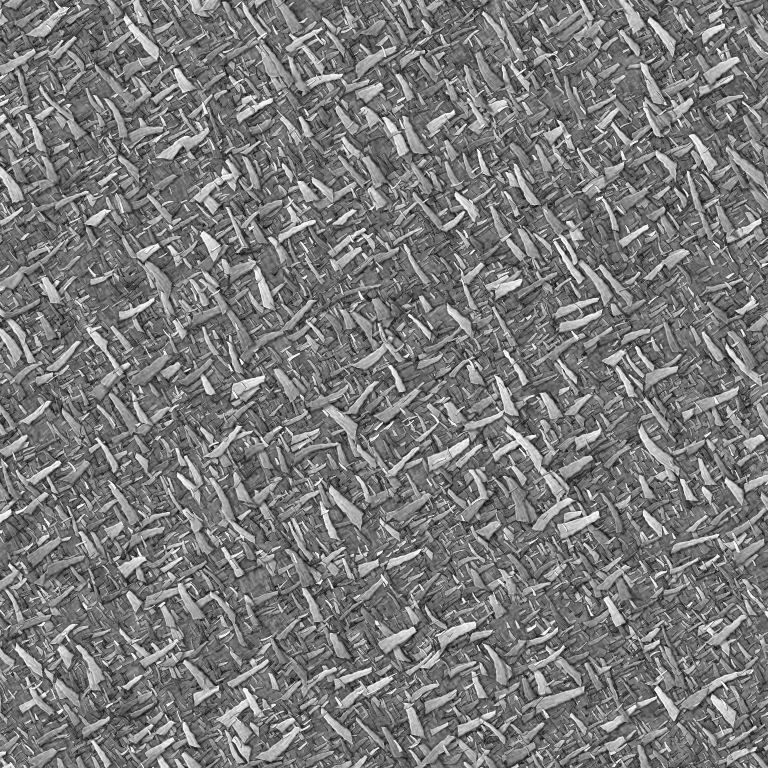
This texture is drawn by a WebGL 2 fragment shader. Its source:

```glsl
#version 300 es
precision highp float;
// Dense grey thatch of chipped, shaded strokes laid along two crossing diagonals.
uniform vec2 u_resolution;
out vec4 fragColor;

vec3 hash3(vec2 p) {
    vec3 q = fract(p.xyx * vec3(0.1031, 0.1030, 0.0973));
    q += dot(q, q.yxz + 33.33);
    return fract((q.xxy + q.yzz) * q.zyx);
}

float cornerSlope(vec2 corner, vec2 offset) {
    return dot(hash3(corner + 200.0).xy * 2.0 - 1.0, offset);
}

float gradientNoise(vec2 p) {
    vec2 i = floor(p), f = p - i;
    vec2 u = f * f * f * (f * (f * 6.0 - 15.0) + 10.0);
    vec2 e = vec2(0.0, 1.0);
    return mix(mix(cornerSlope(i, f), cornerSlope(i + e.yx, f - e.yx), u.x),
               mix(cornerSlope(i + e, f - e), cornerSlope(i + 1.0, f - 1.0), u.x), u.y);
}

// Paints one jittered grid of strokes over the tone below it.
float paintStrokes(float below, vec2 p, float cells, float presence, vec2 toneRange, float rag) {
    float tone = below;
    float blur = 0.75 * cells / u_resolution.y;
    vec2 g = p * cells, home = floor(g);
    for (int j = -1; j <= 1; j++) {
        for (int i = -1; i <= 1; i++) {
            vec2 cell = home + vec2(i, j);
            vec3 place = hash3(cell + cells * 7.0);
            vec3 look = hash3(cell + cells * 7.0 + 371.0);
            if (place.z > presence) continue;

            // Local frame: along one diagonal or the other, slightly turned and bent.
            vec2 d = g - cell - place.xy;
            if (look.x > 0.5) d = vec2(d.y, -d.x);
            float turn = (look.y - 0.5) * 0.5;
            d = mat2(cos(turn), -sin(turn), sin(turn), cos(turn)) * d;
            d.y += (look.z - 0.5) * 0.5 * d.x * d.x;

            // Tapered bar with slanted ends and ragged sides.
            float halfLength = mix(0.3, 0.82, fract(look.z * 7.3));
            float halfWidth = mix(0.07, 0.17, fract(look.y * 5.7));
            float along = d.x / halfLength;
            float sides = abs(d.y) - halfWidth * (1.0 - 0.4 * along);
            float ends = abs(d.x + d.y * (look.y - 0.5) * 2.0) - halfLength;
            float edge = max(sides, ends) + rag * 0.06;

            // Dark crevice around the bar, heavier on one side.
            float crevice = 1.0 - smoothstep(0.0, 0.13, edge);
            tone *= 1.0 - crevice * (d.y < 0.0 ? 0.5 : 0.22);

            if (edge < blur) {
                float streak = gradientNoise(vec2(d.x * 2.5, d.y * 20.0) + look.xy * 60.0);
                float face = mix(toneRange.x, toneRange.y, fract(look.x * 9.1));
                face += 0.1 * along + 0.16 * streak;
                face += 0.16 * smoothstep(-0.07, 0.0, edge) * sign(d.y + 0.02);
                tone = mix(tone, face, smoothstep(blur, -blur, edge));
            }
        }
    }
    return tone;
}

void main() {
    vec2 uv = gl_FragCoord.xy / u_resolution.y;
    vec2 p = mat2(cos(0.58), -sin(0.58), sin(0.58), cos(0.58)) * uv + 2.0;
    p += 0.006 * vec2(gradientNoise(p * 15.0), gradientNoise(p * 15.0 + 40.0));
    float rag = gradientNoise(p * 130.0);
    float calm = smoothstep(0.0, 0.3, gradientNoise(p * 19.0 + 9.0));

    // Soft ground with a faint crossed weave.
    float ground = 0.42 + 0.16 * gradientNoise(p * 30.0);
    ground += 0.12 * gradientNoise(p * vec2(60.0, 230.0));
    ground += 0.12 * gradientNoise(p * vec2(230.0, 60.0) + 50.0);

    // Fine splinters first, thinned in the calm patches.
    float tone = paintStrokes(ground, p, 112.0, 0.8, vec2(0.2, 0.85), rag);
    tone = paintStrokes(tone, p, 76.0, 0.7, vec2(0.24, 0.8), rag);
    tone = mix(tone, ground, 0.7 * calm);

    // Broader pale bars over them, then small bright chips.
    tone = paintStrokes(tone, p, 53.0, 0.55, vec2(0.32, 0.8), rag);
    tone = paintStrokes(tone, p, 37.0, 0.55, vec2(0.4, 0.82), rag);
    tone = paintStrokes(tone, p, 25.0, 0.7, vec2(0.52, 0.84), rag);
    tone = paintStrokes(tone, p, 94.0, 0.13, vec2(0.6, 1.0), rag);

    // Overall grain.
    tone += 0.14 * gradientNoise(p * 260.0) + 0.02;
    fragColor = vec4(vec3(clamp(tone, 0.08, 0.96)), 1.0);
}
```
